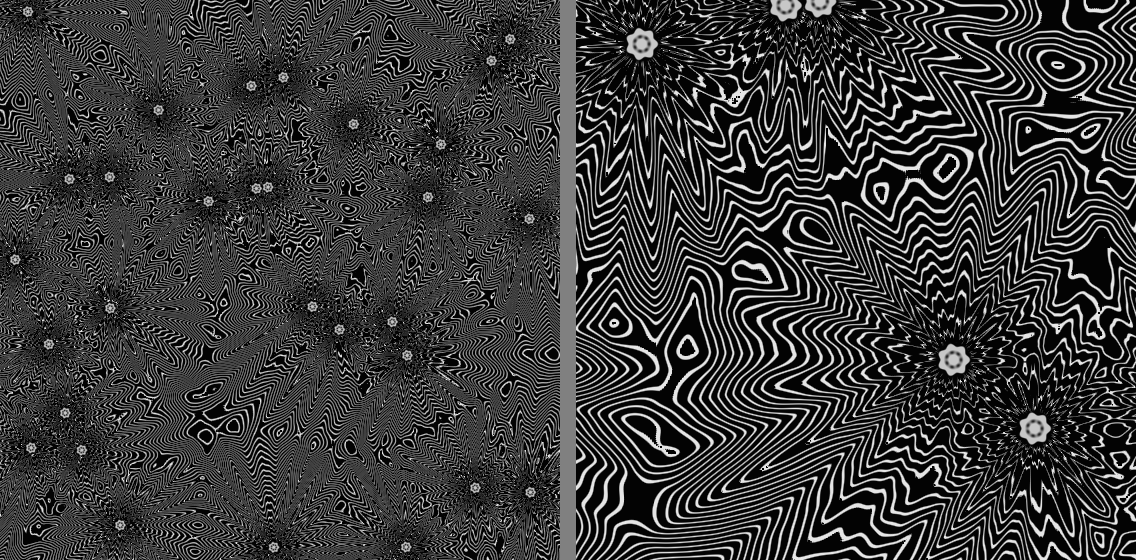
Left: the whole. Right: its middle third, enlarged.
Reproduce this pattern procedurally as a Shadertoy shader.

```glsl
// Pale contour lines zigzagging around scattered star-shaped centres on black.

const int   STAR_COUNT    = 30;
const float SCATTER       = 0.45;    // random offset added to the even spread
const float BLEND_POWER   = 9.0;     // how firmly the nearest star dominates
const float LINE_PERIOD   = 0.0103;  // distance between contour lines
const float LINE_DUTY     = 0.26;    // lit part of each period
const float HALO_DUTY     = 0.14;    // lit part close to a star
const float HALO_RADIUS   = 0.065;
const float MAX_WIDTH     = 0.0027;  // widest line where the field is flat
const float SOFTNESS      = 1.3;     // filter width in pixels
const float TOOTH_SIZE    = 0.21;    // large teeth, relative to the radius
const float SUBTOOTH_SIZE = 0.06;
const float WIGGLE_SIZE   = 0.0016;  // fine ripple along the lines
const float RAY_SIZE      = 0.0045;  // rays that reach across other stars
const float RAY_START     = 0.1;
const float TOOTH_SHARP   = 0.97;    // 1.0 gives pointed teeth
const float CORE_RADIUS   = 0.0088;
const float CORE_PETALS   = 7.0;
const vec3  BACKGROUND    = vec3(0.012);
const vec3  LINE_COLOR    = vec3(0.9);
const vec3  CORE_COLOR    = vec3(0.78);
const float TAU           = 6.28319;

// Sine-free hash: one number to four in 0..1.
vec4 hash4(float n) {
    vec4 p = fract(vec4(n) * vec4(0.1031, 0.1030, 0.0973, 0.1099));
    p += dot(p, p.wzxy + 33.33);
    return fract((p.xxyz + p.yzzw) * p.zywx);
}

// Low-discrepancy spread loosened by jitter, so some stars cluster.
vec2 starPosition(int i) {
    vec2 even = vec2(0.7549, 0.5698) * float(i + 1);
    return fract(even + SCATTER * hash4(float(i) + 7.3).xy);
}

// Rounded triangle wave in -1..1.
float toothWave(float x) {
    return asin(TOOTH_SHARP * sin(x)) / asin(TOOTH_SHARP);
}

// Angular teeth of uneven length, shared by a star and its far rays.
float starTeeth(float angle, vec4 rnd) {
    float count = 16.0 + floor(rnd.x * 6.0);
    float phase = TAU * rnd.w;
    float unevenness = 0.8 + 0.3 * sin(5.0 * angle + 4.0 * phase);
    return unevenness * toothWave(count * angle + phase);
}

// Distance to a star, bent by its teeth and fine ripples.
float starDistance(float r, float angle, float teeth, vec4 rnd) {
    float subteeth = 7.0 + floor(rnd.y * 5.0);
    float wiggles  = 46.0 + floor(rnd.z * 12.0);
    float phase    = TAU * rnd.w;
    float medium   = SUBTOOTH_SIZE * sin(subteeth * angle + 2.0 * phase);
    float fine     = WIGGLE_SIZE * sin(wiggles * angle + 3.0 * phase);
    return r * (1.0 + TOOTH_SIZE * teeth + medium) + fine;
}

// Pulse wave averaged exactly over a window of the given width.
float pulseIntegral(float x, float duty) {
    return floor(x) * duty + min(fract(x), duty);
}
float filteredPulse(float x, float duty, float width) {
    float w = max(width, 0.001);
    return (pulseIntegral(x + 0.5 * w, duty) - pulseIntegral(x - 0.5 * w, duty)) / w;
}

void mainImage(out vec4 fragColor, in vec2 fragCoord) {
    vec2 uv = fragCoord / iResolution.y;
    vec2 canvas = vec2(iResolution.x / iResolution.y, 1.0);
    float pixel = 1.0 / iResolution.y;

    // Blend star distances towards the nearest; add the rays of all stars.
    float total = 0.0;
    float weightSum = 0.0;
    float rays = 0.0;
    float nearRadius = 10.0;
    float nearAngle = 0.0;
    for (int i = 0; i < STAR_COUNT; i++) {
        vec2 d = uv - starPosition(i) * canvas + 0.00001;
        vec4 rnd = hash4(float(i) + 51.7);
        float r = length(d);
        float angle = atan(d.y, d.x);
        float teeth = starTeeth(angle, rnd);
        float weight = pow(r + 0.002, -BLEND_POWER);
        total += weight * starDistance(r, angle, teeth, rnd);
        weightSum += weight;
        rays += RAY_SIZE * teeth * r / (r + RAY_START);
        if (r < nearRadius) {
            nearRadius = r;
            nearAngle = angle;
        }
    }

    // Contour lines, thinner inside each halo and capped in flat parts.
    float level = (total / weightSum + rays) / LINE_PERIOD;
    float slope = length(vec2(dFdx(level), dFdy(level)));
    float halo = smoothstep(0.3 * HALO_RADIUS, HALO_RADIUS, nearRadius);
    float duty = mix(HALO_DUTY, LINE_DUTY, halo);
    duty = min(duty, MAX_WIDTH * slope / pixel);
    float line = filteredPulse(level, duty, slope * SOFTNESS);

    // Petalled core with a dotted dark ring and a narrow black rim.
    float petals = cos(CORE_PETALS * nearAngle);
    float edge = CORE_RADIUS * (1.0 + 0.1 * petals);
    float core = 1.0 - smoothstep(-pixel, pixel, nearRadius - edge);
    float ringDistance = abs(nearRadius - 0.5 * CORE_RADIUS);
    float ring = 1.0 - smoothstep(0.0, 0.14 * CORE_RADIUS + pixel, ringDistance);
    core *= 1.0 - ring * (0.6 + 0.25 * petals);
    line *= smoothstep(1.1 * CORE_RADIUS, 1.45 * CORE_RADIUS, nearRadius);

    vec3 color = mix(BACKGROUND, LINE_COLOR, line);
    color = mix(color, CORE_COLOR, core);
    fragColor = vec4(color, 1.0);
}
```
